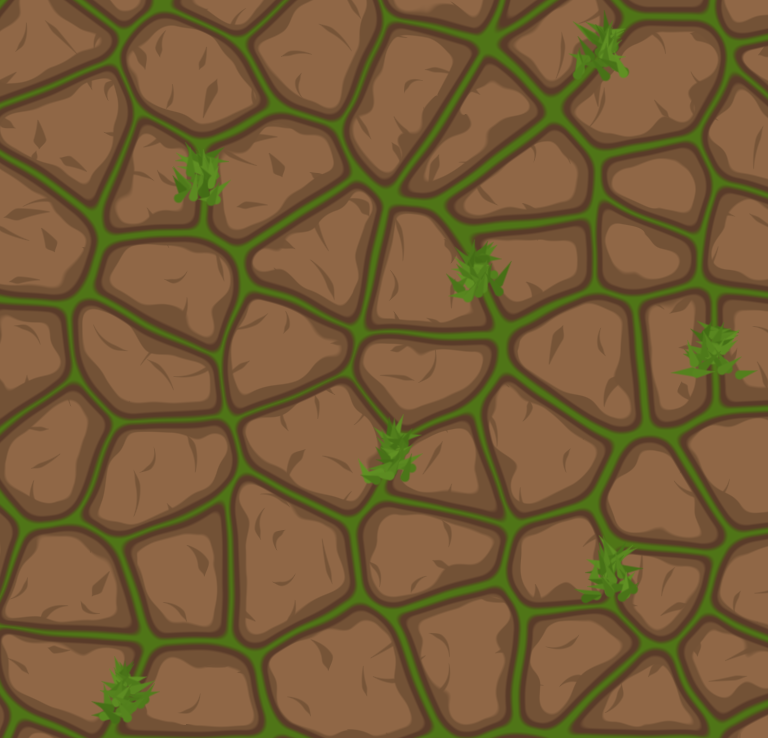
This texture is drawn by a WebGL 1 fragment shader. Its source:

```glsl
precision highp float;
// Cartoon paving of brown cracked stones with mossy joints and grass tufts.
uniform vec2 u_resolution;

const vec2 GRID = vec2(6.1, 7.0);

float hash(vec2 p) {
  return fract(sin(dot(p, vec2(127.1, 311.7))) * 43758.5453);
}

vec2 hash2(vec2 p) {
  return vec2(hash(p), hash(p + 57.3));
}

float noise(vec2 p) {
  vec2 i = floor(p), f = fract(p);
  f = f * f * (3.0 - 2.0 * f);
  return mix(mix(hash(i), hash(i + vec2(1, 0)), f.x),
             mix(hash(i + vec2(0, 1)), hash(i + vec2(1, 1)), f.x), f.y);
}

vec2 site(vec2 cell) {
  return (cell + 0.5 + 0.88 * (hash2(cell + 3.7) - 0.5)) / GRID;
}

float smin(float a, float b, float k) {
  float h = max(k - abs(a - b), 0.0) / k;
  return min(a, b) - 0.25 * h * h * k;
}

// Rounded distance to the joint; also returns the stone's cell and centre offset.
float stoneEdge(vec2 p, out vec2 id, out vec2 toSite) {
  vec2 base = floor(p * GRID);
  float nearest = 9.0;
  for (int y = -2; y <= 2; y++)
    for (int x = -2; x <= 2; x++) {
      vec2 cell = base + vec2(x, y);
      vec2 r = site(cell) - p;
      if (dot(r, r) < nearest) {
        nearest = dot(r, r);
        id = cell;
        toSite = r;
      }
    }
  float edge = 1.0;
  for (int y = -2; y <= 2; y++)
    for (int x = -2; x <= 2; x++) {
      if (x == 0 && y == 0) continue;
      vec2 r = site(id + vec2(x, y)) - p;
      edge = smin(edge, dot(0.5 * (r + toSite), normalize(r - toSite)), 0.016);
    }
  return edge;
}

// Bent strokes, thick at one end and pointed at the other.
float cracks(vec2 p) {
  float ink = 0.0;
  vec2 base = floor(p * 17.0);
  for (int y = -1; y <= 1; y++)
    for (int x = -1; x <= 1; x++) {
      vec2 cell = base + vec2(x, y);
      if (hash(cell + 9.1) > 0.8) continue;
      vec2 r = p - (cell + 0.2 + 0.6 * hash2(cell + 21.0)) / 17.0;
      float a = 6.2832 * hash(cell + 5.5);
      r = mat2(cos(a), -sin(a), sin(a), cos(a)) * r;
      float t = r.x / mix(0.016, 0.034, hash(cell + 2.2));
      float bend = 0.022 * (hash(cell + 8.4) - 0.5) * t * t;
      float fat = 0.0022 + 0.0045 * pow(hash(cell + 6.6), 4.0);
      float width = fat * (1.0 - t) * smoothstep(-1.0, -0.3, t);
      float stroke = smoothstep(0.0016, -0.0016, abs(r.y - bend) - width);
      ink = max(ink, stroke * smoothstep(1.0, 0.9, abs(t)));
    }
  return ink;
}

// Overlapping pointed blades, narrow at the top and wide at the foot.
vec3 tuft(vec3 col, vec2 p, float seed) {
  for (int j = 0; j < 30; j++) {
    float t = float(j) / 29.0;
    vec2 key = vec2(float(j) + 1.3, seed * 7.7);
    vec2 root = vec2((hash(key) - 0.5) * (0.018 + 0.055 * t), 0.026 - 0.06 * t);
    float a = 1.57 + 3.4 * (hash(key + 4.0) - 0.5);
    vec2 blade = vec2(cos(a), sin(a)) * mix(0.02, 0.034, hash(key + 8.0));
    float s = clamp(dot(p - root, blade) / dot(blade, blade), 0.0, 1.0);
    float d = length(p - root - blade * s) - 0.0062 * (1.0 - s);
    vec3 green = mix(vec3(0.26, 0.42, 0.08), vec3(0.38, 0.57, 0.14), hash(key + 12.0));
    col = mix(col, green, smoothstep(0.0018, -0.0018, d));
  }
  return col;
}

void main() {
  vec2 p = gl_FragCoord.xy / u_resolution.y;
  vec2 wobble = vec2(noise(p * 15.0), noise(p * 15.0 + 40.0)) - 0.5;
  vec2 id, toSite;
  float edge = stoneEdge(p + 0.01 * wobble, id, toSite);

  // Stone face with cracks and an uneven shadow along its rim
  vec3 shade = vec3(0.45, 0.32, 0.21);
  vec3 col = vec3(0.565, 0.405, 0.275);
  col = mix(col, shade, 0.9 * cracks(p + hash2(id)));
  float gap = mix(0.002, 0.0065, noise(p * 6.0 + 11.0));
  float side = dot(normalize(toSite + 0.0001), vec2(-0.6, 0.8));
  float ragged = noise(p * 27.0 + 19.0 * hash2(id));
  float rim = 0.009 + 0.022 * ragged * sqrt(ragged) + 0.0035 * side;
  col = mix(shade, col, smoothstep(-0.002, 0.002, edge - gap - rim));

  // Dark outline, then moss in the joint
  col = mix(vec3(0.35, 0.23, 0.16), col, smoothstep(0.0055, 0.0095, edge - gap));
  vec3 moss = mix(vec3(0.31, 0.46, 0.09), vec3(0.31, 0.37, 0.10),
                  smoothstep(-0.004, 0.0, edge - gap));
  col = mix(moss, col, smoothstep(-0.0018, 0.003, edge - gap));

  // One grass tuft per row, rooted on a joint between two neighbours
  for (int i = 0; i < 7; i++) {
    float row = float(i);
    vec2 cell = vec2(floor(6.0 * fract(row * 0.618 + 0.1)), row);
    vec2 root = 0.5 * (site(cell) + site(cell + vec2(1, 0)));
    if (length(p - root) < 0.1) col = tuft(col, p - root, row + 1.0);
  }
  gl_FragColor = vec4(col, 1.0);
}
```
